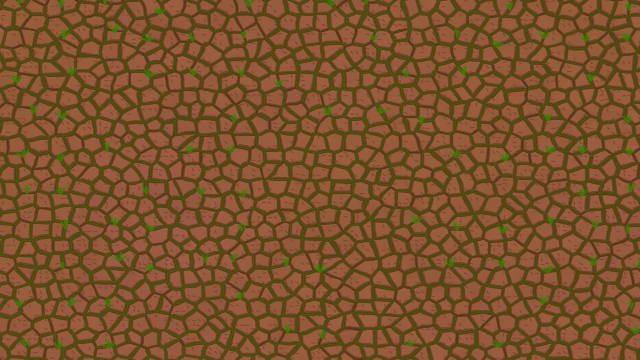
Reproduce this texture procedurally as a WebGL 1 fragment shader.

```glsl
precision highp float;
uniform vec2 u_resolution;

#define ROWS 24.0
#define CELL_ASPECT 0.86
#define JITTER 0.74
#define SHADE_WIDTH 0.135
#define CRACK_WIDTH 0.078
#define MOSS_WIDTH 0.040
#define SPECK_GRID 3.2
#define SPECK_CHANCE 0.34
#define TUFT_GRID 2.5
#define TUFT_CHANCE 0.62

const vec3 CLAY = vec3(0.585, 0.365, 0.215);
const vec3 ROSE_CLAY = vec3(0.605, 0.355, 0.265);
const vec3 SHADE = vec3(0.455, 0.260, 0.160);
const vec3 CRACK = vec3(0.335, 0.225, 0.085);
const vec3 MOSS = vec3(0.250, 0.365, 0.030);
const vec3 LEAF = vec3(0.220, 0.510, 0.010);

float hash(vec2 p) {
  return fract(sin(dot(p, vec2(127.1, 311.7))) * 43758.5453);
}

vec2 hash2(vec2 p) {
  return vec2(hash(p), hash(p + 37.3));
}

float noise(vec2 p) {
  vec2 i = floor(p), f = fract(p);
  f = f * f * (3.0 - 2.0 * f);
  return mix(mix(hash(i), hash(i + vec2(1.0, 0.0)), f.x),
             mix(hash(i + vec2(0.0, 1.0)), hash(i + 1.0), f.x), f.y);
}

// Stone centres in jittered, staggered rows
vec2 stoneCentre(vec2 id) {
  return id + 0.5 + vec2(0.5 * mod(id.y, 2.0) - 0.25, 0.0)
       + JITTER * (hash2(id) - 0.5);
}

// Distance to the nearest crack, direction towards it, random value per crack
vec4 crackField(vec2 p) {
  vec2 base = floor(p), nearId = base, nearOffset = vec2(0.0);
  float nearest = 100.0;
  for (int y = -1; y <= 1; y++) {
    for (int x = -2; x <= 2; x++) {
      vec2 id = base + vec2(float(x), float(y));
      vec2 offset = stoneCentre(id) - p;
      float d = dot(offset, offset);
      if (d < nearest) { nearest = d; nearId = id; nearOffset = offset; }
    }
  }
  vec4 field = vec4(100.0, 0.0, 0.0, 0.0);
  for (int y = -2; y <= 2; y++) {
    for (int x = -2; x <= 2; x++) {
      vec2 id = nearId + vec2(float(x), float(y));
      vec2 offset = stoneCentre(id) - p;
      vec2 span = offset - nearOffset;
      if (dot(span, span) > 0.0001) {
        vec2 normal = normalize(span);
        float d = dot(0.5 * (offset + nearOffset), normal);
        if (d < field.x) field = vec4(d, normal, hash(id + nearId + 9.7));
      }
    }
  }
  return field;
}

float segment(vec2 p, vec2 a, vec2 b) {
  vec2 ab = b - a;
  return length(p - a - ab * clamp(dot(p - a, ab) / dot(ab, ab), 0.0, 1.0));
}

float cover(float d, float width, float blur) {
  return 1.0 - smoothstep(width - blur, width + blur, d);
}

// Short slanted scratches on the stones
float specks(vec2 p, float blur) {
  vec2 q = p * SPECK_GRID, id = floor(q);
  vec2 centre = 0.5 + 0.3 * (hash2(id + 5.1) - 0.5);
  float angle = -0.6 + 1.8 * (hash(id + 2.9) - 0.5);
  vec2 arm = 0.26 * vec2(cos(angle), sin(angle));
  float d = segment(fract(q), centre - arm, centre + arm) / SPECK_GRID;
  return cover(d, 0.035, blur) * step(hash(id + 8.3), SPECK_CHANCE);
}

// Fans of blades rooted in the cracks
float tufts(vec2 p, float blur) {
  vec2 id = floor(p / TUFT_GRID);
  vec2 root = (id + 0.5 + 0.34 * (hash2(id + 61.0) - 0.5)) * TUFT_GRID;
  vec4 field = crackField(root);
  root += field.x * field.yz;
  float spread = mix(0.15, 0.65, hash(id + 3.7));
  float d = 10.0;
  for (int i = -2; i <= 2; i++) {
    float angle = float(i) * spread + 0.5 * (hash(id + float(i) * 7.1) - 0.5);
    float reach = 0.22 + 0.24 * hash(id + float(i) * 3.3 + 19.0);
    d = min(d, segment(p, root - vec2(0.0, 0.12),
                       root + reach * vec2(sin(angle), cos(angle))));
  }
  return cover(d, 0.045, blur) * step(hash(id + 14.2), TUFT_CHANCE);
}

void main() {
  vec2 uv = gl_FragCoord.xy / u_resolution.y;
  vec2 p = uv * ROWS * vec2(CELL_ASPECT, 1.0);
  float blur = 0.6 * ROWS / u_resolution.y;
  vec2 warp = vec2(noise(p * 1.7), noise(p * 1.7 + 43.0)) - 0.5;
  vec4 field = crackField(p + 0.14 * warp);

  // Broad drifts of clay colour and moss growth
  float drift = noise(uv * 2.3 + 4.0);
  float rose = clamp(0.75 * drift + 0.55 - 0.5 * uv.y - 0.15 * uv.x, 0.0, 1.0);
  float growth = mix(0.65, 1.15, noise(uv * 3.1 + 17.0));
  vec3 colour = mix(CLAY, ROSE_CLAY, rose) * (0.97 + 0.06 * noise(p * 0.8));

  // Stone marks, shaded rims, cracks and moss
  colour = mix(colour, SHADE, 0.75 * specks(p, blur));
  float weight = mix(0.7, 1.25, field.w);
  float rim = SHADE_WIDTH * weight * (1.0 - 0.28 * field.z);
  colour = mix(colour, SHADE, cover(field.x, rim, blur));
  colour = mix(colour, CRACK, cover(field.x, CRACK_WIDTH * weight, blur));
  float moss = growth * smoothstep(0.05, 0.3, field.w);
  colour = mix(colour, MOSS, min(moss, 1.0) * cover(field.x, MOSS_WIDTH * weight, blur));
  colour = mix(colour, LEAF, 0.85 * tufts(p, blur));
  gl_FragColor = vec4(colour, 1.0);
}
```
